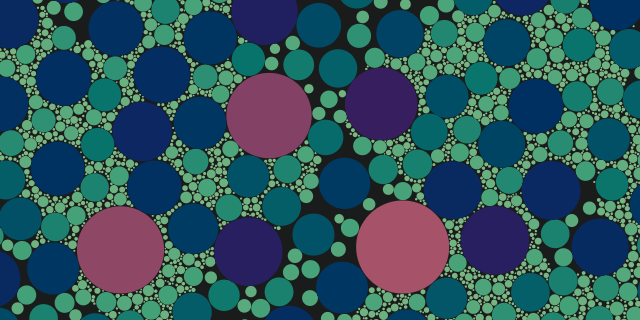
Give the GLSL for this pattern, as a Shadertoy shader.

```glsl
const int LEVELS = 9;              // passes from the largest to the smallest discs
const int MAX_DISCS = 80;
const int SWEEPS = 4;              // pushes that settle a disc between its neighbours
const float BIG_CELL = 0.40;       // cell of the sparse giants, in canvas heights
const float FIRST_CELL = 0.22;     // cell of the first regular pass
const float CELL_RATIO = 0.66;
const float REACH = 2.0;           // how far a pass looks around, in cells
const float TURN = 0.83;           // grid rotation per pass
const float GIANT_SHARE = 0.72;
const vec2 GIANT_RADIUS = vec2(0.085, 0.146);
const vec2 RADIUS_IN_CELL = vec2(0.27, 0.42);
const float SMALLEST_FIT = 0.6;    // part of the wanted radius that must be free
const float SEAM = 0.0012;
const int FINE_LEVEL = 5;          // from here on discs grow in patches only
const float PATCH_SCALE = 1.7;
const float PATCH_THRESHOLD = -0.08;
const vec2 ORIGIN = vec2(3.37, 5.61);
const vec3 BACKGROUND = vec3(0.10, 0.105, 0.105);

// Colour stops by disc radius
const int STOPS = 8;
const float STOP_RADIUS[STOPS] = float[](0.005, 0.030, 0.052, 0.068, 0.085, 0.100, 0.115, 0.142);
const vec3 STOP_COLOR[STOPS] = vec3[](
    vec3(0.51, 0.73, 0.52), vec3(0.26, 0.63, 0.47), vec3(0.03, 0.45, 0.42), vec3(0.00, 0.30, 0.40),
    vec3(0.00, 0.19, 0.38), vec3(0.09, 0.12, 0.38), vec3(0.23, 0.12, 0.37), vec3(0.65, 0.32, 0.41));

vec3 radiusColor(float radius) {
    vec3 color = STOP_COLOR[0];
    for (int i = 1; i < STOPS; i++) {
        float t = (radius - STOP_RADIUS[i - 1]) / (STOP_RADIUS[i] - STOP_RADIUS[i - 1]);
        color = mix(color, STOP_COLOR[i], clamp(t, 0.0, 1.0));
    }
    return color;
}

vec4 hash4(vec3 seed) {
    vec4 h = fract(seed.xyzx * vec4(0.1031, 0.1030, 0.0973, 0.1099));
    h += dot(h, h.wzxy + 33.33);
    return fract((h.xxyz + h.yzzw) * h.zywx);
}

float gradientNoise(vec2 p) {
    vec2 cell = floor(p), f = p - cell;
    vec2 u = f * f * f * (f * (f * 6.0 - 15.0) + 10.0);
    vec4 corner;
    for (int i = 0; i < 4; i++) {
        vec2 offset = vec2(i & 1, i >> 1);
        float angle = 6.2832 * hash4(vec3(cell + offset, 71.0)).x;
        corner[i] = dot(vec2(cos(angle), sin(angle)), f - offset);
    }
    return mix(mix(corner.x, corner.y, u.x), mix(corner.z, corner.w, u.x), u.y);
}

mat2 rotation(float angle) {
    float c = cos(angle), s = sin(angle);
    return mat2(c, s, -s, c);
}

float cellSize(int level) {
    return level == 0 ? BIG_CELL : FIRST_CELL * pow(CELL_RATIO, float(level - 1));
}

void mainImage(out vec4 fragColor, in vec2 fragCoord) {
    float pixel = 1.0 / iResolution.y;
    vec2 canvasPoint = fragCoord * pixel + ORIGIN;
    float lastSize = cellSize(LEVELS - 1);
    mat2 stepTurn = rotation(TURN);
    vec3 discs[MAX_DISCS];         // centre and radius, in the frame of the current pass
    int count = 0;
    float nearest = 1.0, nearestRadius = 0.0;

    for (int level = 0; level < LEVELS; level++) {
        float size = cellSize(level);
        float reach = REACH * (size - lastSize) + pixel;
        mat2 turn = rotation(TURN * float(level));
        vec2 p = turn * canvasPoint;

        // Turn the known discs into this frame and drop the distant ones
        int kept = 0;
        for (int i = 0; i < count; i++) {
            vec3 disc = vec3(stepTurn * discs[i].xy, discs[i].z);
            if (distance(disc.xy, p) - disc.z < reach + 1.5 * size) discs[kept++] = disc;
        }
        count = kept;

        // One candidate per cell, held inside its cell
        vec2 home = floor(p / size);
        for (int n = 0; n < 25; n++) {
            vec2 cell = home + vec2(n % 5, n / 5) - 2.0;
            vec2 middle = (cell + 0.5) * size;
            if (length(max(abs(p - middle) - 0.5 * size, 0.0)) > reach) continue;
            vec4 rnd = hash4(vec3(cell, float(level) * 17.0 + 5.0));
            if (level == 0 && rnd.w > GIANT_SHARE) continue;
            if (level >= FINE_LEVEL
                && gradientNoise(middle * turn * PATCH_SCALE) < PATCH_THRESHOLD) continue;

            float wanted = level == 0 ? mix(GIANT_RADIUS.x, GIANT_RADIUS.y, rnd.z * rnd.z * rnd.z)
                                      : size * mix(RADIUS_IN_CELL.x, RADIUS_IN_CELL.y, rnd.z);
            float room = 0.5 * size - wanted;
            vec2 center = middle + (rnd.xy * 2.0 - 1.0) * room;

            // Push the candidate off the larger discs, then measure the free radius
            for (int sweep = 0; sweep < SWEEPS; sweep++) {
                for (int i = 0; i < kept; i++) {
                    vec2 away = center - discs[i].xy;
                    float len = max(length(away), 1e-5);
                    float lack = wanted + SEAM + discs[i].z - len;
                    if (lack > 0.0)
                        center = clamp(center + away / len * lack, middle - room, middle + room);
                }
            }
            float radius = wanted;
            for (int i = 0; i < kept; i++)
                radius = min(radius, distance(center, discs[i].xy) - discs[i].z - SEAM);
            if (radius < SMALLEST_FIT * wanted || count >= MAX_DISCS) continue;

            discs[count++] = vec3(center, radius);
            float edge = distance(p, center) - radius;
            if (edge < nearest) { nearest = edge; nearestRadius = radius; }
        }
        if (nearest < -pixel) break;
    }

    float cover = clamp(0.5 - nearest / pixel, 0.0, 1.0);
    fragColor = vec4(mix(BACKGROUND, radiusColor(nearestRadius), cover), 1.0);
}
```
